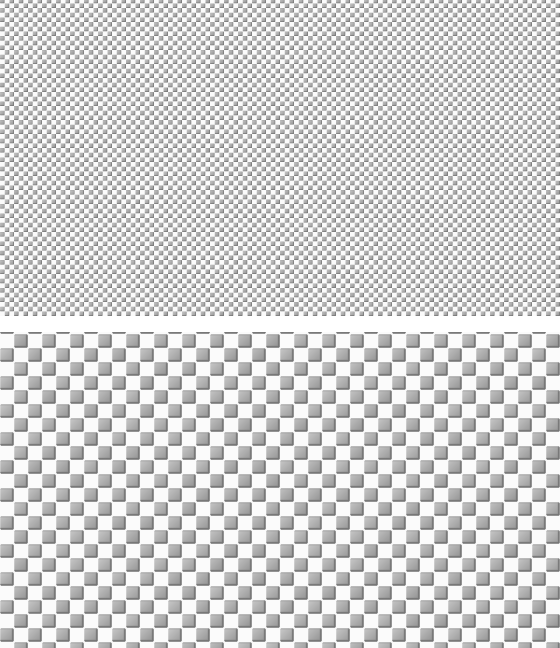
Top: the whole. Bottom: its middle third, enlarged.
This pattern is drawn by a WebGL 1 fragment shader. Its source:

```glsl
precision highp float;

uniform vec2 u_resolution;

float hash(vec2 cell) {
  vec3 p = fract(vec3(cell.xyx) * 0.1031);
  p += dot(p, p.yzx + 33.33);
  return fract((p.x + p.y) * p.z);
}

float roundedBox(vec2 p, float halfSize, float radius) {
  vec2 q = abs(p) - halfSize + radius;
  return length(max(q, 0.0)) + min(max(q.x, q.y), 0.0) - radius;
}

// Grey level of the checkerboard, one unit per square
float checker(vec2 p) {
  const float paper = 0.985;
  vec2 cell = floor(p);
  vec2 local = fract(p) - 0.5;
  if (mod(cell.x + cell.y, 2.0) < 0.5) return paper;

  // Face lit from the upper left, with slight variation per square
  float tone = 0.675 + 0.1 * (local.y - local.x);
  tone += 0.04 * (hash(cell) - 0.5);

  // Dark bevel on the right and lower sides, thin shade on top
  float bevel = smoothstep(0.3, 0.42, max(local.x, -local.y));
  tone = mix(tone, 0.44, bevel);
  tone = mix(tone, 0.58, 0.6 * smoothstep(0.36, 0.44, local.y));

  float inside = 1.0 - step(0.0, roundedBox(local, 0.49, 0.12));
  return mix(paper, tone, inside);
}

void main() {
  // 120 squares make 60 repeats across the width
  float scale = 120.0 / u_resolution.x;
  float grey = 0.0;

  // Average a 4 by 4 grid of samples to smooth the edges
  for (int j = 0; j < 4; j++) {
    for (int i = 0; i < 4; i++) {
      vec2 offset = (vec2(float(i), float(j)) + 0.5) / 4.0 - 0.5;
      grey += checker((gl_FragCoord.xy + offset) * scale);
    }
  }
  gl_FragColor = vec4(vec3(grey / 16.0), 1.0);
}
```
